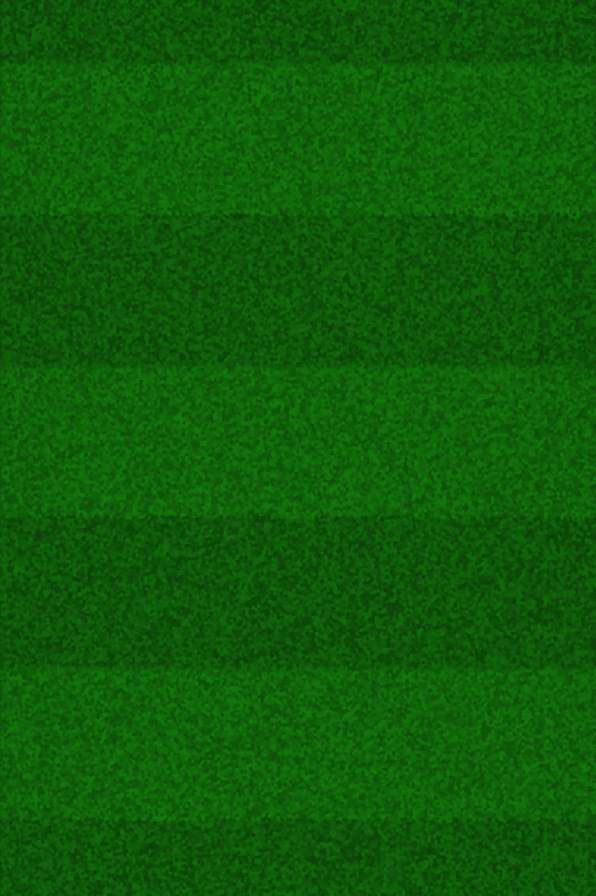
Give the GLSL for this texture, as a WebGL 2 fragment shader.

```glsl
#version 300 es
precision highp float;

uniform vec2 u_resolution;
out vec4 outColor;

const vec3 SHADE_GREEN = vec3(0.043, 0.25, 0.03);
const vec3 SUNLIT_GREEN = vec3(0.077, 0.49, 0.045);

// Three independent random values per lattice cell
vec3 hash3(vec2 cell) {
  vec3 q = fract(cell.xyx * vec3(0.1031, 0.1030, 0.0973));
  q += dot(q, q.yxz + 33.33);
  return fract((q.xxy + q.yzz) * q.zyx);
}

// Smooth cellular noise: random tones blended by distance to jittered seeds
float cellularTone(vec2 p, float sharpness) {
  vec2 cell = floor(p);
  vec2 local = p - cell;
  float toneSum = 0.0;
  float weightSum = 0.0;
  for (int y = -1; y <= 1; y++) {
    for (int x = -1; x <= 1; x++) {
      vec2 offset = vec2(x, y);
      vec3 seed = hash3(cell + offset);
      vec2 toSeed = offset + seed.xy - local;
      float weight = exp(-sharpness * dot(toSeed, toSeed));
      toneSum += weight * seed.z;
      weightSum += weight;
    }
  }
  return toneSum / weightSum;
}

// Broad unevenness from layered sines, roughly -1 to 1
float mottle(vec2 p) {
  float broad = sin(p.x * 9.0 + 2.0 * sin(p.y * 7.0));
  float fine = sin(p.y * 31.0 + 2.5 * sin(p.x * 23.0 + 1.0));
  return 0.6 * broad + 0.4 * fine;
}

// Signed distance to the nearest mowing edge, positive inside light bands
float bandDistance(float y, float start, float width) {
  float phase = mod(y - start, 2.0 * width);
  return 0.5 * width - abs(phase - 0.5 * width);
}

// Alternating mown bands with faintly stronger contrast along their edges
float mownBands(float y, float start, float width, float softness) {
  float d = bandDistance(y, start, width);
  float side = smoothstep(-softness, softness, d) * 2.0 - 1.0;
  float edgeAccent = exp(-abs(d) / (0.14 * width));
  return side * (1.0 + 0.22 * edgeAccent);
}

void main() {
  vec2 p = gl_FragCoord.xy / u_resolution.y;
  vec2 uv = gl_FragCoord.xy / u_resolution;

  // Short blades blur the band boundaries
  float grain = cellularTone(p * 285.0, 5.0) - 0.5;
  float bands = mownBands(p.y + 0.004 * grain, 0.0846, 0.1688, 0.005);

  // Combine band light, grass grain and gentle falloff at the sides
  float sideFalloff = pow(abs(uv.x * 2.0 - 1.0), 4.0);
  float light = 0.475 + 0.105 * bands + 0.7 * grain;
  light += 0.012 * mottle(p) - 0.045 * sideFalloff;

  outColor = vec4(mix(SHADE_GREEN, SUNLIT_GREEN, clamp(light, 0.0, 1.0)), 1.0);
}
```
